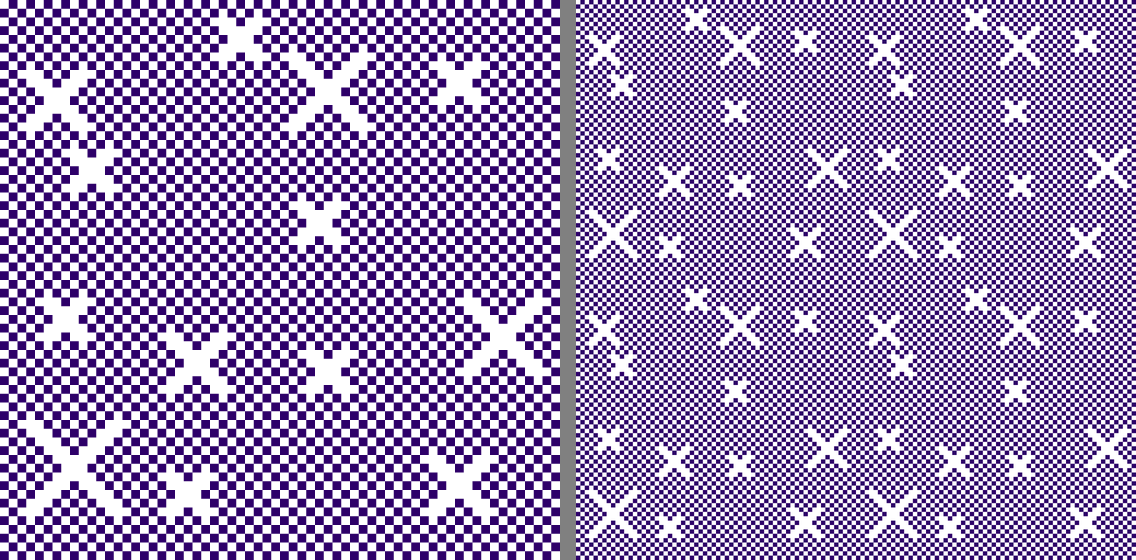
Left: one tile. Right: repeated 2 by 2.
Reproduce this pattern procedurally as a Shadertoy shader.

```glsl
// A fine violet and white checkerboard, 64 cells wide, with scattered white
// diagonal crosses made by blanking dark cells along both diagonals.
// Each cross sits at a jittered spot of a 4 by 4 grid that wraps around.

const float CELLS = 64.0;

float hash(vec2 p) {
    vec3 q = fract(p.xyx * vec3(0.1031, 0.1030, 0.0973));
    q += dot(q, q.yzx + 33.33);
    return fract((q.x + q.y) * q.z);
}

// Arm length in cells; shuffled ranks fix how many crosses have each size
float armLength(int slot) {
    int rank = (slot * 7) % 16;
    return rank < 1 ? 5.0 : rank < 3 ? 4.0 : rank < 6 ? 3.0 : rank < 13 ? 2.0 : -1.0;
}

// Cross centre, always on a dark cell (even coordinate sum)
vec2 crossCentre(int slot) {
    vec2 grid = vec2(slot % 4, slot / 4);
    float y = floor(hash(grid + 17.0) * 9.0);
    float x = 2.0 * floor(hash(grid + 5.0) * 4.0) + mod(y, 2.0);
    return grid * 16.0 + 4.0 + vec2(x, y);
}

// 1 for a dark cell, 0 for a white one
float darkCell(vec2 cell) {
    if (mod(cell.x + cell.y, 2.0) > 0.5) return 0.0;
    for (int slot = 0; slot < 16; slot++) {
        // Offset to the centre, wrapped across the canvas edges
        vec2 d = abs(mod(cell - crossCentre(slot) + CELLS * 0.5, CELLS) - CELLS * 0.5);
        if (abs(d.x - d.y) < 0.5 && d.x < armLength(slot) + 0.5) return 0.0;
    }
    return 1.0;
}

void mainImage(out vec4 fragColor, in vec2 fragCoord) {
    vec2 p = fragCoord / iResolution.xy * CELLS;
    vec2 pixel = CELLS / iResolution.xy;

    // Box filter: weigh the four cells around the nearest corner
    vec2 corner = floor(p + 0.5);
    vec2 t = clamp((p - corner) / pixel + 0.5, 0.0, 1.0);
    float lower = mix(darkCell(corner - 1.0), darkCell(corner - vec2(0.0, 1.0)), t.x);
    float upper = mix(darkCell(corner - vec2(1.0, 0.0)), darkCell(corner), t.x);
    float dark = mix(lower, upper, t.y);

    vec3 violet = vec3(0.18, 0.0, 0.41);
    fragColor = vec4(mix(vec3(1.0), violet, dark), 1.0);
}
```
